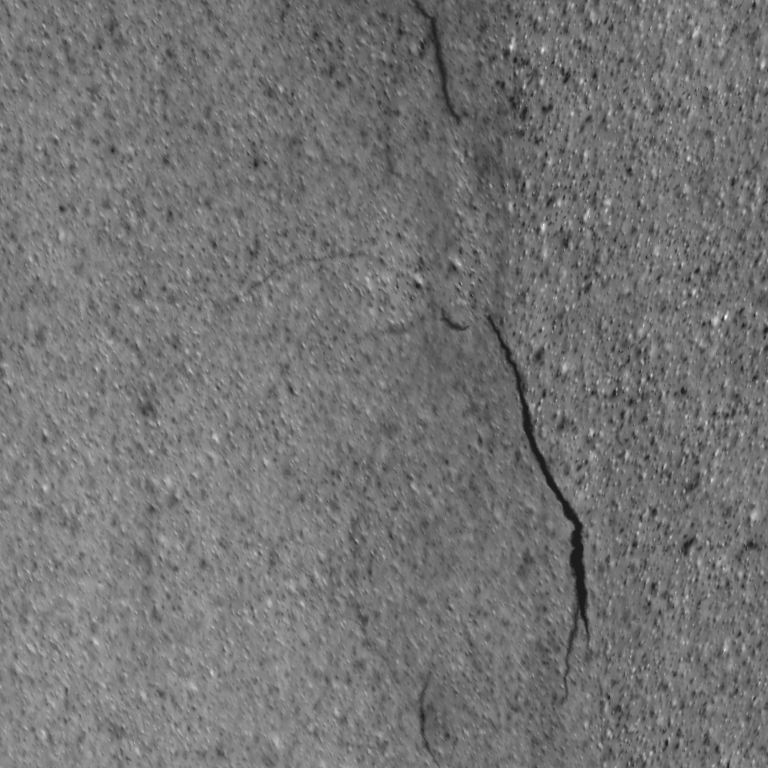
A Shadertoy shader for this texture:

```glsl
// Draws weathered grey asphalt with embedded grit, a worn patch and dark cracks.
const float LEFT_TONE = 0.515;
const float RIGHT_TONE = 0.455;
const float GRAIN = 0.19;
const float GRIT_LEFT = 0.15;
const float GRIT_RIGHT = 0.26;
const float BROAD_STAIN = 0.09;
const float CRACK_TONE = 0.11;
const float CRACK_WOBBLE = 0.012;
const int GRIT_LAYERS = 3;
const int POINTS = 6;

// Crack vertices: x, y, half width.
const vec3 MAIN_UPPER[POINTS] = vec3[POINTS](vec3(.638,.588,.002), vec3(.655,.551,.003), vec3(.672,.518,.003),
    vec3(.684,.466,.004), vec3(.693,.420,.005), vec3(.714,.382,.005));
const vec3 MAIN_LOWER[POINTS] = vec3[POINTS](vec3(.714,.382,.005), vec3(.736,.342,.005), vec3(.751,.316,.005),
    vec3(.752,.271,.007), vec3(.757,.225,.006), vec3(.766,.160,.0));
const vec3 TAIL[POINTS] = vec3[POINTS](vec3(.757,.225,.003), vec3(.750,.195,.003), vec3(.744,.167,.003),
    vec3(.741,.140,.002), vec3(.737,.115,.002), vec3(.735,.085,.0));
const vec3 TOP[POINTS] = vec3[POINTS](vec3(.540,1.0,.002), vec3(.563,.974,.003), vec3(.569,.945,.003),
    vec3(.573,.920,.004), vec3(.580,.876,.003), vec3(.595,.841,.002));
const vec3 POCKET[POINTS] = vec3[POINTS](vec3(.575,.598,.001), vec3(.579,.586,.003), vec3(.588,.577,.004),
    vec3(.597,.573,.004), vec3(.606,.571,.002), vec3(.613,.574,.0));
const vec3 LEDGE[POINTS] = vec3[POINTS](vec3(.260,.622,.001), vec3(.293,.607,.002), vec3(.319,.615,.0),
    vec3(.378,.661,.001), vec3(.425,.664,.001), vec3(.474,.671,.002));
const vec3 PATCH_RIM[POINTS] = vec3[POINTS](vec3(.499,.453,.002), vec3(.479,.388,.001), vec3(.462,.310,.002),
    vec3(.462,.232,.001), vec3(.475,.167,.001), vec3(.521,.115,.002));
const vec3 FOOT[POINTS] = vec3[POINTS](vec3(.562,.150,.0), vec3(.556,.115,.001), vec3(.548,.090,.002),
    vec3(.550,.060,.002), vec3(.555,.030,.001), vec3(.573,.0,.0));

float hash(vec2 p) {
    return fract(sin(dot(p, vec2(127.1, 311.7))) * 43758.5453);
}

float noise(vec2 p) {
    vec2 i = floor(p), f = fract(p);
    f = f * f * (3.0 - 2.0 * f);
    return mix(mix(hash(i), hash(i + vec2(1, 0)), f.x),
               mix(hash(i + vec2(0, 1)), hash(i + 1.0), f.x), f.y);
}

float fbm(vec2 p) {
    float sum = 0.0, amp = 0.5;
    for (int i = 0; i < 4; i++) {
        sum += amp * noise(p);
        p = p * 2.03 + 17.3;
        amp *= 0.5;
    }
    return sum;
}

// Soft coverage of a tapered polyline.
float crack(vec2 p, vec3 path[POINTS], float soft) {
    float d = 1.0;
    for (int i = 0; i < POINTS - 1; i++) {
        vec2 a = path[i].xy, ab = path[i + 1].xy - a;
        float t = clamp(dot(p - a, ab) / dot(ab, ab), 0.0, 1.0);
        d = min(d, length(p - a - ab * t) - mix(path[i].z, path[i + 1].z, t));
    }
    soft = max(soft, 1.0 / iResolution.y);
    return 1.0 - smoothstep(-soft, soft, d);
}

// Soft-edged upright ellipse.
float blob(vec2 p, vec2 center, vec2 radius) {
    vec2 q = (p - center) / radius;
    return exp(-dot(q, q));
}

// Slanted stones, lit from the upper right, mixed with dark pits.
float grit(vec2 p, float seed, float lean, float pits) {
    vec2 cell = floor(p);
    float sum = 0.0;
    for (int y = -1; y <= 1; y++)
    for (int x = -1; x <= 1; x++) {
        vec2 id = cell + vec2(x, y) + seed;
        float pick = hash(id + 5.7), size = mix(0.15, 0.34, hash(id + 9.1));
        vec2 d = p - cell - vec2(x, y) - vec2(hash(id), hash(id + 3.3));
        d.x += lean * d.y;
        d /= size * vec2(0.8, 1.3);
        vec2 s = d + vec2(0.9, 0.6);
        float stone = (0.3 + pow(pick, 5.0)) * exp(-1.6 * dot(d, d));
        float shade = (0.25 + 0.5 * hash(id + 7.9)) * exp(-1.4 * dot(s, s));
        float pit = step(pick, pits) * exp(-1.5 * dot(d, d));
        sum += stone - shade - 0.9 * pit;
    }
    return sum;
}

void mainImage(out vec4 fragColor, in vec2 fragCoord) {
    vec2 p = fragCoord / iResolution.xy;

    // Worn patch between its rim and the main crack, coarse ground beyond
    float rimX = mix(.465, .505, smoothstep(.30, .50, p.y));
    float crackX = mix(.765, .65, smoothstep(.22, .58, p.y));
    float rough = smoothstep(-.02, .04, p.x - crackX);
    float worn = smoothstep(-.01, .02, p.x - rimX) * (1.0 - rough) * (1.0 - smoothstep(.54, .60, p.y));

    // Smooth channels and gravelly strips
    float smoothTop = blob(p, vec2(.575, .52), vec2(.07, .06));
    float channels = blob(p, vec2(.572, .73), vec2(.016, .15)) + blob(p, vec2(.652, .65), vec2(.018, .10));
    float gravel = blob(p, vec2(.515, .645), vec2(.035, .07)) + blob(p, vec2(.612, .66), vec2(.025, .09));

    // Broad tone and upright stains
    float tone = mix(LEFT_TONE, RIGHT_TONE, smoothstep(0.1, 0.75, p.x)) + 0.08 * (0.5 - p.y) * (1.0 - rough);
    tone += BROAD_STAIN * (fbm(p * vec2(16.0, 5.0)) - 0.47);
    tone -= 0.025 * worn + 0.05 * channels + 0.02 * smoothTop;
    tone -= 0.08 * blob(p, vec2(.53, 1.0), vec2(.10, .12)) + 0.05 * blob(p, vec2(.67, .85), vec2(.025, .25));
    tone -= 0.15 * blob(p, vec2(.193, .475), vec2(.011, .02)) + 0.05 * blob(p, vec2(.195, .30), vec2(.008, .13));
    tone -= 0.10 * blob(p, vec2(.503, .81), vec2(.010, .05)) + 0.06 * blob(p, vec2(.143, .81), vec2(.008, .06));
    tone -= 0.12 * blob(p, vec2(.630, .78), vec2(.012, .035)) + 0.08 * blob(p, vec2(.565, .07), vec2(.022, .03));
    tone -= 0.06 * blob(p, vec2(.71, .10), vec2(.025, .12)) + 0.06 * blob(p, vec2(.91, .76), vec2(.02, .04));
    tone -= 0.05 * blob(p, vec2(.957, .51), vec2(.01, .06)) + 0.04 * blob(p, vec2(.62, .20), vec2(.006, .18));
    tone += 0.05 * gravel;

    // Vertical grain and scattered grit
    tone += GRAIN * (fbm(p * vec2(150.0, 75.0)) - 0.47);
    float strength = mix(GRIT_LEFT, GRIT_RIGHT, clamp(rough + 0.8 * gravel, 0.0, 1.0));
    strength *= 1.0 - clamp(0.1 * worn + 0.4 * smoothTop + 0.45 * channels, 0.0, 0.8);
    strength *= 0.7 + 0.65 * noise(p * 24.0);
    for (int i = 0; i < GRIT_LAYERS; i++) {
        float k = float(i);
        vec2 q = p * (44.0 + 34.0 * k) + 0.3 * fbm(p * 60.0);
        tone += strength * (1.0 - 0.12 * k) * grit(q, 31.0 * k, mix(0.35, -0.25, rough), mix(0.18, 0.07, rough));
    }

    // Cracks with ragged edges and a dim surround
    vec2 ragged = p + CRACK_WOBBLE * (vec2(fbm(p * 70.0), fbm(p * 70.0 + 40.0)) - 0.47);
    float deep = max(crack(ragged, MAIN_UPPER, .003), crack(ragged, MAIN_LOWER, .003));
    deep = max(deep, max(0.8 * crack(ragged, TAIL, .004), 0.85 * crack(ragged, TOP, .004)));
    deep = max(deep, 0.8 * crack(ragged, POCKET, .004));
    float faint = max(crack(ragged, LEDGE, .007), 0.8 * crack(ragged, PATCH_RIM, .008));
    faint = max(faint, 1.6 * crack(ragged, FOOT, .005));
    faint = max(faint, 1.5 * blob(p, vec2(.518, .569), vec2(.014, .007)));
    faint = max(faint, 0.7 * max(crack(p, TOP, .018), crack(p, MAIN_UPPER, .014)));
    tone -= 0.16 * faint * (0.4 + noise(p * 35.0));
    tone = mix(max(tone, 0.14), CRACK_TONE, deep);

    fragColor = vec4(vec3(clamp(tone, 0.0, 1.0)), 1.0);
}
```
